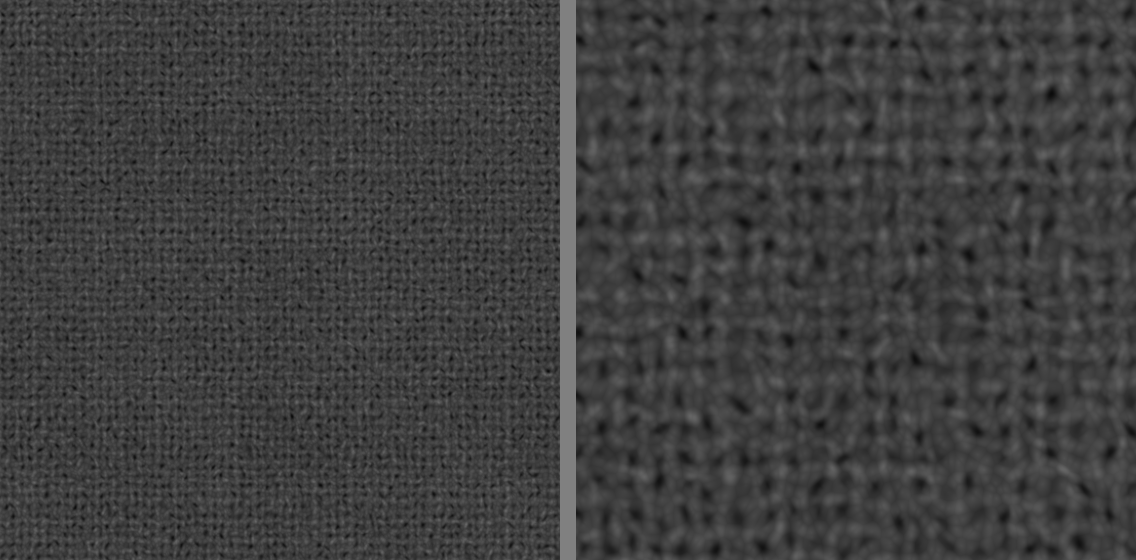
Left: the whole. Right: its middle third, enlarged.
Write a WebGL 1 fragment shader that draws this texture.

```glsl
precision highp float;
uniform vec2 u_resolution;

const vec2 THREADS = vec2(64.0, 57.0);       // warp and weft threads per canvas
const float BASE_TONE = 0.245;
const float HOLE_DEPTH = 0.100;
const vec2 HOLE_SIZE = vec2(0.17, 0.20);     // in thread pitches
const float HOLE_JITTER = 0.42;
const float HOLE_SLANT = 1.8;
const float HOLE_CHECKER = 0.22;             // alternate gaps open wider
const float RIDGE_LIGHT = 0.072;
const vec2 RIDGE_SIZE = vec2(0.14, 0.25);    // across and along the thread
const float RIDGE_JITTER = 0.42;
const float GROOVE_DEPTH = 0.008;
const float THREAD_VARIATION = 0.024;
const float BEND = 0.065;
const float SPACING = 0.060;
const float GRAIN_SCALE = 2.3;               // fibre cells per thread pitch
const float GRAIN_CONTRAST = 0.095;
const float GRAIN_MEAN = 0.46;
const float MOTTLE = 0.006;
const float TAU = 6.2831853;

vec2 hash2(vec2 p) {
  vec3 q = fract(vec3(p.xyx) * vec3(0.1031, 0.1030, 0.0973));
  q += dot(q, q.yzx + 33.33);
  return fract((q.xx + q.yz) * q.zy);
}

float gaussian(vec2 d, vec2 size) {
  d /= size;
  return exp(-0.5 * dot(d, d));
}

// Layered sines: uneven spacing of the threads, then a slight bend
vec2 wobble(vec2 p) {
  vec2 spacing = sin(p * vec2(0.59, 0.67)) + sin(p * vec2(1.43, 1.31) + 2.0);
  vec2 bend = sin(p.yx * vec2(0.83, 0.71) + 1.7 * sin(p * 0.37));
  bend += sin(p.yx * vec2(1.93, 2.17) + p * vec2(1.61, 1.47));
  return SPACING * spacing + BEND * bend;
}

// Distance to the nearest scattered fibre point
float cellular(vec2 p) {
  vec2 cell = floor(p);
  float nearest = 4.0;
  for (int j = -1; j <= 1; j++) {
    for (int i = -1; i <= 1; i++) {
      vec2 id = cell + vec2(float(i), float(j));
      vec2 d = id + hash2(id + 71.0) - p;
      nearest = min(nearest, dot(d, d));
    }
  }
  return sqrt(nearest);
}

// Dark gaps between threads and lit ridges where one passes over
float weave(vec2 p) {
  vec2 cell = floor(p);
  float light = 0.0;
  for (int j = -1; j <= 1; j++) {
    for (int i = -1; i <= 1; i++) {
      vec2 id = cell + vec2(float(i), float(j));
      vec2 strength = hash2(id + 137.0);
      float warpOnTop = mod(id.x + id.y, 2.0);

      vec2 holeOffset = (hash2(id + 11.0) - 0.5) * HOLE_JITTER;
      vec2 h = p - id - 0.5 - holeOffset;
      h.x += HOLE_SLANT * (hash2(id + 307.0).x - 0.5) * h.y;
      float depth = mix(0.25, 1.4, strength.x) + HOLE_CHECKER * (2.0 * warpOnTop - 1.0);
      light -= HOLE_DEPTH * depth * gaussian(h, HOLE_SIZE);

      vec2 ridgeOffset = (hash2(id + 211.0) - 0.5) * RIDGE_JITTER;
      vec2 d = p - id - ridgeOffset;
      d = warpOnTop > 0.5 ? d : d.yx;
      d.x += (hash2(id + 401.0).y - 0.5) * d.y;
      light += RIDGE_LIGHT * mix(0.3, 1.5, strength.y) * gaussian(d, RIDGE_SIZE);
    }
  }
  return light;
}

void main() {
  vec2 uv = gl_FragCoord.xy / u_resolution;
  vec2 p = uv * THREADS;
  vec2 q = p + wobble(p) + 8.0;

  float tone = BASE_TONE + weave(q);

  // Rounded thread profile and uneven dye from thread to thread
  vec2 profile = cos(TAU * q);
  tone += GROOVE_DEPTH * (profile.x + profile.y);
  vec2 thread = floor(q + 0.5);
  vec2 dye = vec2(hash2(vec2(thread.x, 3.0)).x, hash2(vec2(5.0, thread.y)).y) - 0.5;
  vec2 body = 0.5 + 0.5 * profile;
  tone += THREAD_VARIATION * dot(dye, body);

  // Fibre grain and broad mottling
  tone += GRAIN_CONTRAST * (GRAIN_MEAN - cellular(q * GRAIN_SCALE));
  tone += MOTTLE * sin(uv.x * 11.0 + 2.0 * sin(uv.y * 7.0)) * sin(uv.y * 13.0 + uv.x * 4.0);

  gl_FragColor = vec4(vec3(clamp(tone, 0.0, 1.0)), 1.0);
}
```
